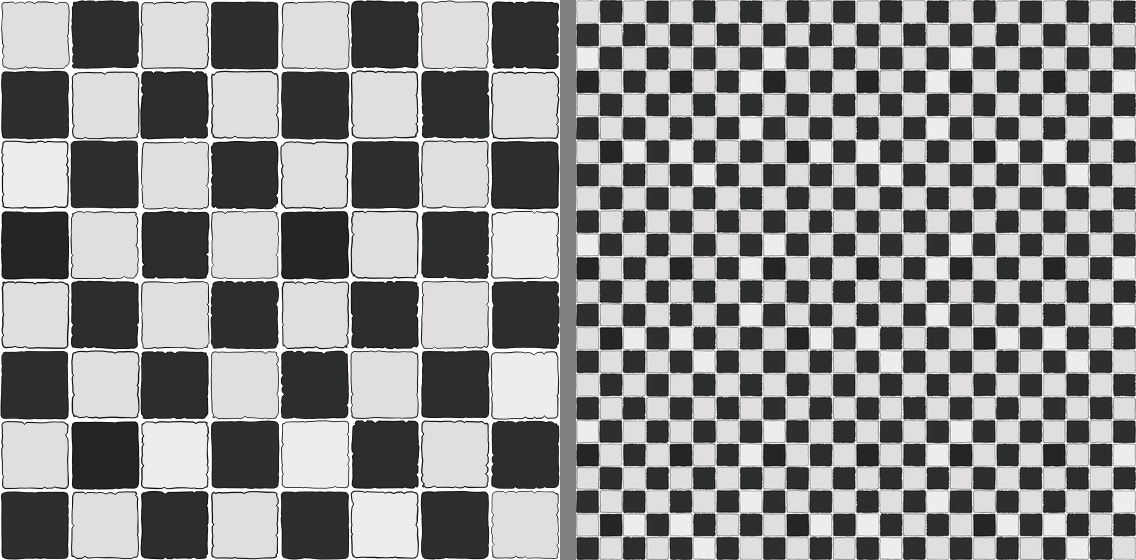
Left, the tile; right, the same tile 3 across and 3 down.
A WebGL 1 fragment shader for this pattern:

```glsl
precision highp float;

uniform vec2 u_resolution;

const float TILES = 8.0;           // repeats across and down

// Lengths below are fractions of one tile cell
const float HALF_SIDE = 0.482;
const float CORNER = 0.065;
const float SHIFT = 0.007;         // random offset of a tile
const float WOBBLE = 0.009;        // slow waviness of an edge
const float GRAIN = 0.006;         // finer waviness
const float CHIP_DEPTH = 0.034;
const float CHIP_SLOTS = 7.0;      // places for a chip along a cell side
const float CHIP_CHANCE = 0.42;
const float LINE_MIN = 0.008;
const float LINE_MAX = 0.021;

const vec3 GROUT = vec3(0.995);
const vec3 INK = vec3(0.07);
const vec3 SLATE = vec3(0.17, 0.18, 0.172);
const vec3 CHARCOAL = vec3(0.185, 0.182, 0.182);
const vec3 COAL = vec3(0.145);
const vec3 ROSE_GREY = vec3(0.883, 0.87, 0.878);
const vec3 PALE_GREY = vec3(0.872, 0.874, 0.872);
const vec3 IVORY = vec3(0.93, 0.93, 0.922);

float hash(vec3 p) {
  p = fract(p * vec3(0.1031, 0.1137, 0.0973));
  p += dot(p, p.yzx + 33.33);
  return fract((p.x + p.y) * p.z);
}

// Smooth noise along a line, separate for each tile and channel
float lineNoise(float t, vec2 tile, float channel) {
  float i = floor(t);
  float f = fract(t);
  f = f * f * (3.0 - 2.0 * f);
  vec3 key = vec3(tile * 17.0 + 5.0, channel * 41.0 + i);
  return mix(hash(key), hash(key + vec3(0.0, 0.0, 1.0)), f);
}

// Pointed nick in a few of the slots along an edge
float chip(float t, vec2 tile, float channel) {
  float slot = floor(t * CHIP_SLOTS);
  vec3 key = vec3(tile * 23.0 + 3.0, channel * 37.0 + slot + 11.0);
  float present = step(hash(key), CHIP_CHANCE);
  float center = mix(0.4, 0.6, hash(key + 101.0));
  float halfWidth = mix(0.22, 0.39, hash(key + 203.0));
  float depth = mix(0.3, 1.0, hash(key + 307.0));
  float v = max(0.0, 1.0 - abs(fract(t * CHIP_SLOTS) - center) / halfWidth);
  return present * depth * v * sqrt(v);
}

// Inward displacement of one edge at position t along it
float edgeWear(float t, vec2 tile, float side, float wear) {
  t += 0.5;
  float slow = lineNoise(t * 5.0, tile, side + 1.0) * 2.0 - 1.0;
  float fine = lineNoise(t * 17.0, tile, side + 5.0);
  return WOBBLE * slow + wear * (GRAIN * fine + CHIP_DEPTH * chip(t, tile, side + 9.0));
}

// Signed distance to a worn, rounded square
float tileDistance(vec2 p, vec2 tile, float wear) {
  float sideX = step(0.0, p.x);
  float sideY = 2.0 + step(0.0, p.y);
  vec2 worn = vec2(edgeWear(p.y, tile, sideX, wear), edgeWear(p.x, tile, sideY, wear));
  vec2 q = abs(p) - HALF_SIDE + worn + CORNER;
  return length(max(q, 0.0)) + min(max(q.x, q.y), 0.0) - CORNER;
}

vec3 darkShade(float pick) {
  vec3 shade = mix(SLATE, CHARCOAL, step(0.6, pick));
  return mix(shade, COAL, step(0.84, pick));
}

vec3 lightShade(float pick) {
  vec3 shade = mix(ROSE_GREY, PALE_GREY, step(0.46, pick));
  return mix(shade, IVORY, step(0.85, pick));
}

float coverage(float d, float pixel) {
  return clamp(0.5 - d / pixel, 0.0, 1.0);
}

void main() {
  vec2 grid = gl_FragCoord.xy / u_resolution * TILES;
  vec2 tile = mod(floor(grid), TILES);
  float pixel = TILES / min(u_resolution.x, u_resolution.y);

  // Checker colour and wear of this tile
  float isLight = mod(tile.x + tile.y, 2.0);
  float pick = hash(vec3(tile * 13.0 + 7.0, 71.0));
  vec3 face = mix(darkShade(pick), lightShade(pick), isLight);
  float smoothDark = (1.0 - isLight) * step(0.6, pick);
  float wear = mix(mix(0.65, 1.0, hash(vec3(tile * 11.0, 29.0))), 0.25, smoothDark);

  // Outline shape
  vec2 shift = vec2(hash(vec3(tile * 19.0, 43.0)), hash(vec3(tile * 19.0, 87.0)));
  vec2 p = fract(grid) - 0.5 - SHIFT * (shift * 2.0 - 1.0);
  float d = tileDistance(p, tile, wear);

  // Ink line of uneven width just inside the edge
  float stroke = lineNoise((p.x - p.y + 1.0) * 6.0, tile, 15.0);
  float weight = hash(vec3(tile * 29.0, 59.0));
  float lineWidth = mix(LINE_MIN, LINE_MAX, 0.5 * (stroke + weight));

  vec3 color = mix(GROUT, INK, coverage(d, pixel));
  color = mix(color, face, coverage(d + lineWidth, pixel));
  gl_FragColor = vec4(color, 1.0);
}
```
